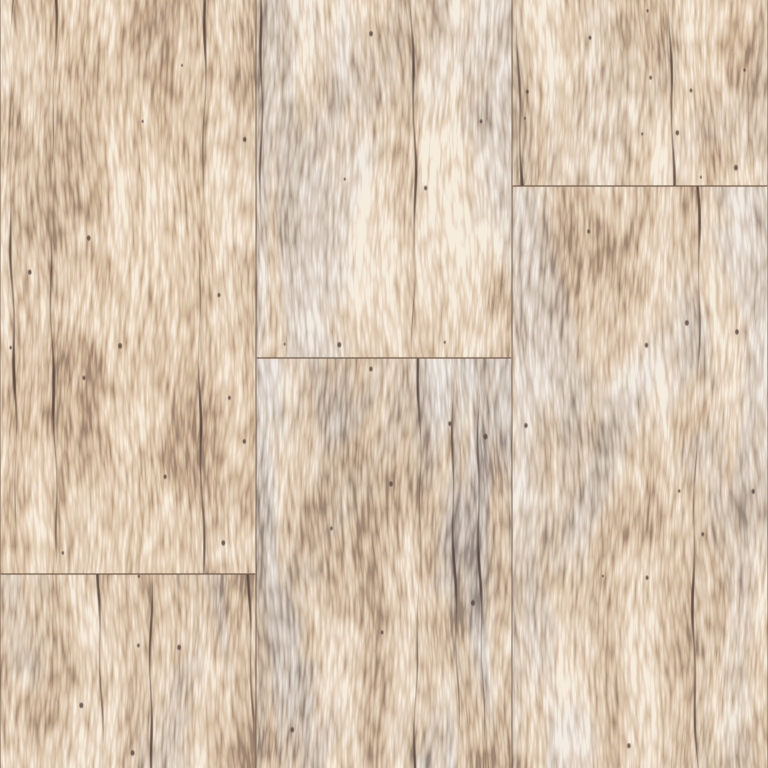
This texture is drawn by a Shadertoy shader. Its source:

```glsl
// Weathered pale wood planks: three columns, each cut once by a staggered joint.
// Stretched cellular noise makes the grain, layered sines make the worn patches,
// and each plank gets its own tone, lengthwise cracks and pinholes.

const float COLUMNS = 3.0;
const float JOINT_Y[3] = float[3](0.2526, 0.5339, 0.7578);
const float SEAM_HALF_WIDTH = 0.0008;
const float CRACK_HALF_WIDTH = 0.0016;
const float MEAN_TONE = 0.57;
const float GRAIN_CONTRAST = 0.58;
const float PATCH_CONTRAST = 0.42;
const float STREAK_CONTRAST = 0.26;
const float STRIP_CONTRAST = 0.16;
const float PINHOLE_GRID = 15.0;
const float PINHOLE_CHANCE = 0.22;
const vec3 SEAM_COLOR = vec3(0.43, 0.35, 0.29);
const vec3 CRACK_COLOR = vec3(0.32, 0.26, 0.24);
const vec3 COOL_GREY = vec3(0.98, 0.98, 1.0);

// Wood colours from worn-in dark to bleached.
const vec3 WOOD[5] = vec3[5](
    vec3(0.63, 0.53, 0.45), vec3(0.77, 0.66, 0.55), vec3(0.86, 0.77, 0.66),
    vec3(0.92, 0.84, 0.75), vec3(0.97, 0.93, 0.86));

// Per plank, lower then upper in each column: brightness shift, greyness.
const vec2 PLANK_TONE[6] = vec2[6](
    vec2(0.03, 0.30), vec2(0.05, 0.05), vec2(-0.09, 0.45),
    vec2(0.04, 0.35), vec2(0.00, 0.35), vec2(0.02, 0.15));

// Crack positions across each plank; 2.0 means none.
const vec3 PLANK_CRACKS[6] = vec3[6](
    vec3(0.39, 0.60, 0.98), vec3(0.05, 0.21, 0.79), vec3(0.63, 0.78, 0.88),
    vec3(0.01, 0.61, 2.00), vec3(0.72, 2.00, 2.00), vec3(0.03, 0.62, 2.00));

vec2 hash2(vec2 p) {
    vec3 q = fract(p.xyx * vec3(0.1031, 0.1030, 0.0973));
    q += dot(q, q.yzx + 33.33);
    return fract((q.xx + q.yz) * q.zy);
}

// Distance to the nearest scattered point.
float cellular(vec2 p) {
    vec2 cell = floor(p), local = fract(p);
    float nearest = 2.0;
    for (int y = -1; y <= 1; y++)
        for (int x = -1; x <= 1; x++) {
            vec2 offset = vec2(x, y);
            vec2 d = offset + hash2(cell + offset) - local;
            nearest = min(nearest, dot(d, d));
        }
    return sqrt(nearest);
}

// Cloudy field around zero, made of turned and warped sines.
float layeredSines(vec2 p) {
    float sum = 0.0, amplitude = 0.5;
    for (int i = 0; i < 5; i++) {
        p = mat2(0.8, 0.6, -0.6, 0.8) * p * 1.7 + 2.3;
        p += 0.6 * sin(p.yx + float(i));
        sum += amplitude * sin(p.x) * sin(p.y);
        amplitude *= 0.65;
    }
    return sum;
}

float line(float dist, float halfWidth, float aa) {
    return 1.0 - smoothstep(halfWidth - aa, halfWidth + aa, abs(dist));
}

vec3 woodColor(float tone) {
    vec3 color = WOOD[0];
    for (int i = 1; i < 5; i++)
        color = mix(color, WOOD[i], clamp(tone * 4.0 - float(i - 1), 0.0, 1.0));
    return color;
}

void mainImage(out vec4 fragColor, in vec2 fragCoord) {
    vec2 uv = fragCoord / iResolution.xy;
    float aa = 1.0 / iResolution.y;

    // Plank layout
    int column = int(clamp(floor(uv.x * COLUMNS), 0.0, COLUMNS - 1.0));
    float across = fract(uv.x * COLUMNS);
    float jointDist = uv.y - JOINT_Y[column];
    int plank = 2 * column + (jointDist > 0.0 ? 1 : 0);
    float seed = float(plank);
    vec2 p = uv + vec2(3.7, 5.3) * seed;

    // Cracks, and the tone of the strips between them
    float crack = 0.0, halo = 0.0, strip = 0.0;
    for (int i = 0; i < 3; i++) {
        vec2 rnd = hash2(vec2(seed + 1.0, float(i) + 7.0));
        float phase = 6.283 * rnd.x;
        float bend = 0.004 * sin(uv.y * 8.0 + phase) + 0.0012 * sin(uv.y * 43.0 + phase * 3.0);
        float d = (across - PLANK_CRACKS[plank][i]) / COLUMNS + bend;
        float opening = 0.55 + 0.3 * sin(uv.y * 11.0 + phase) + 0.25 * sin(uv.y * 37.0 + phase);
        opening = clamp(opening, 0.12, 1.0);
        crack = max(crack, opening * line(d, CRACK_HALF_WIDTH * opening, aa));
        halo = max(halo, opening * exp(-abs(d) * 150.0));
        strip += (rnd.y - 0.5) * smoothstep(-0.003, 0.003, d);
    }

    // Grain, streaks and worn patches
    vec2 g = p + vec2(0.004 * sin(p.y * 17.0 + 3.0 * sin(p.x * 11.0)), 0.0);
    float grain = cellular(g * vec2(150.0, 17.0)) - cellular(g * vec2(230.0, 34.0) + 9.0);
    float streak = cellular(g * vec2(48.0, 2.6)) - 0.48;
    float patches = layeredSines(p * vec2(17.0, 6.0));
    float tone = MEAN_TONE + PLANK_TONE[plank].x + STRIP_CONTRAST * strip
        + GRAIN_CONTRAST * grain + STREAK_CONTRAST * streak
        + PATCH_CONTRAST * patches - 0.28 * halo;
    vec3 color = woodColor(tone);

    // Cool weathering
    float greyMask = smoothstep(-0.1, 0.5, layeredSines(p * vec2(12.0, 3.0) + 20.0));
    float luma = dot(color, vec3(0.3, 0.59, 0.11));
    color = mix(color, luma * COOL_GREY, clamp(PLANK_TONE[plank].y * (0.2 + greyMask), 0.0, 0.8));

    // Pinholes
    vec2 cell = floor(uv * PINHOLE_GRID);
    vec2 chance = hash2(cell + 71.0);
    vec2 center = (cell + 0.2 + 0.6 * hash2(cell + 31.0)) / PINHOLE_GRID;
    float hole = line(length((uv - center) * vec2(1.0, 0.7)), 0.001 + 0.0015 * chance.y, aa);
    color = mix(color, CRACK_COLOR, 0.8 * hole * step(chance.x, PINHOLE_CHANCE));

    // Cracks and seams
    color = mix(color, CRACK_COLOR, 0.85 * crack);
    float sideDist = min(across, 1.0 - across) / COLUMNS;
    float seam = max(line(jointDist, SEAM_HALF_WIDTH, aa), 0.75 * line(sideDist, SEAM_HALF_WIDTH, aa));
    fragColor = vec4(mix(color, SEAM_COLOR, seam), 1.0);
}
```
